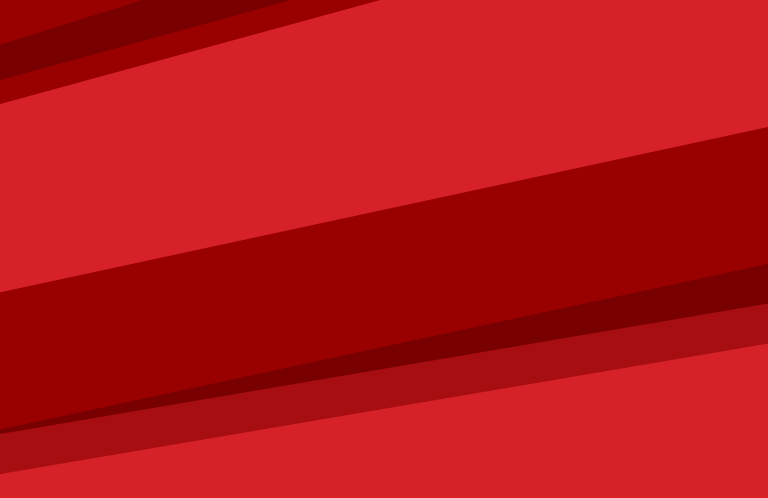
Give the GLSL for this background, as a Shadertoy shader.

```glsl
// Slanted flat bands in bright red, crimson and maroon.

// Coverage of the area below a line given by its heights at the left and right sides.
float below(vec2 uv, float leftHeight, float rightHeight) {
    float slope = (rightHeight - leftHeight) * iResolution.y / iResolution.x;
    float gap = (mix(leftHeight, rightHeight, uv.x) - uv.y) * iResolution.y;
    return clamp(gap / sqrt(1.0 + slope * slope) + 0.5, 0.0, 1.0);
}

void mainImage(out vec4 fragColor, in vec2 fragCoord) {
    vec2 uv = fragCoord / iResolution.xy;

    vec3 brightRed = vec3(0.843, 0.131, 0.156);
    vec3 deepRed = vec3(0.6, 0.0, 0.0);
    vec3 maroon = vec3(0.47, 0.0, 0.0);
    vec3 crimson = vec3(0.65, 0.053, 0.067);

    // Upper left corner stripes
    vec3 color = deepRed;
    color = mix(color, maroon, below(uv, 0.910, 1.395));
    color = mix(color, deepRed, below(uv, 0.839, 1.263));
    color = mix(color, brightRed, below(uv, 0.791, 1.213));

    // Wide central band with its shadow wedge
    color = mix(color, deepRed, below(uv, 0.413, 0.745));
    color = mix(color, maroon, below(uv, 0.1375, 0.470));

    // Lower stripe and foreground
    color = mix(color, crimson, below(uv, 0.1285, 0.3905));
    color = mix(color, brightRed, below(uv, 0.048, 0.310));

    fragColor = vec4(color, 1.0);
}
```
